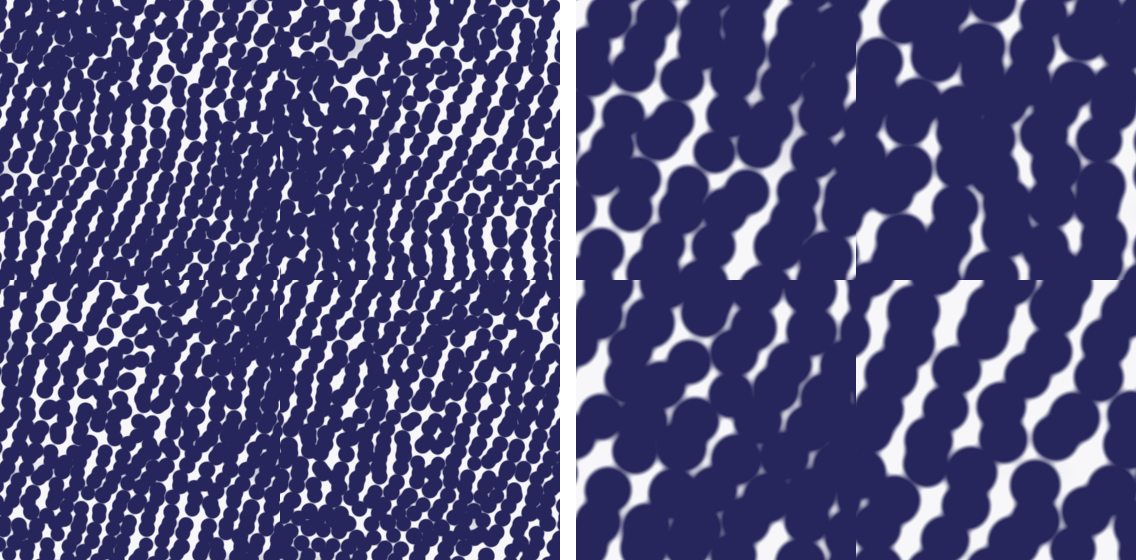
Left: the whole. Right: its middle third, enlarged.
Give the GLSL for this pattern, as a WebGL 2 fragment shader.

```glsl
#version 300 es
precision highp float;

#define PITCH 0.0320      // distance between chains
#define STEP 0.0206       // distance between dots in a chain
#define RADIUS 0.0141
#define SLANT 1.20        // chain direction in radians
#define WARP 0.052        // sideways sway of the chains
#define JITTER_MIN 0.24
#define JITTER_MAX 0.60
#define MERGE 0.0035      // reach over which close dots flow together
#define SOFTNESS 0.0018   // half width of the dot edge

uniform vec2 u_resolution;
out vec4 fragColor;

const vec3 INK = vec3(0.15, 0.15, 0.36);
const vec3 PAPER = vec3(0.97, 0.97, 0.98);
const vec3 SMUDGE = vec3(0.70, 0.70, 0.78);

vec2 hash2(vec2 p) {
    vec3 h = fract(p.xyx * vec3(0.1031, 0.1030, 0.0973));
    h += dot(h, h.yzx + 33.33);
    return fract((h.xx + h.yz) * h.zy);
}

float valueNoise(vec2 p) {
    vec2 cell = floor(p);
    vec2 f = fract(p);
    f = f * f * (3.0 - 2.0 * f);
    float low = mix(hash2(cell).x, hash2(cell + vec2(1, 0)).x, f.x);
    float high = mix(hash2(cell + vec2(0, 1)).x, hash2(cell + vec2(1, 1)).x, f.x);
    return mix(low, high, f.y);
}

float smoothMin(float a, float b) {
    float h = max(MERGE - abs(a - b), 0.0) / MERGE;
    return min(a, b) - 0.25 * h * h * MERGE;
}

// Slow sideways shift that bends the chains.
vec2 sway(vec2 p) {
    return vec2(WARP * (valueNoise(p * vec2(3.5, 8.5)) - 0.5), 0.0);
}

// Signed distance to the merged dots of the slanted, jittered chains.
float chainDistance(vec2 p, float growth) {
    vec2 along = vec2(cos(SLANT), sin(SLANT));
    vec2 across = vec2(along.y, -along.x);
    vec2 flatPos = p - sway(p);
    float column = floor(dot(flatPos, across) / PITCH);
    float row = dot(flatPos, along) / STEP;
    float jitter = mix(JITTER_MIN, JITTER_MAX, valueNoise(p * 4.0 + 31.0)) * PITCH;

    float nearest = 1.0;
    for (int i = -2; i <= 2; i++) {
        float chain = column + float(i);
        float stagger = 0.5 * mod(chain, 2.0);
        for (int j = -2; j <= 2; j++) {
            float bead = floor(row - stagger) + float(j);
            vec2 id = vec2(chain, bead);
            vec2 center = across * (chain + 0.5) * PITCH
                        + along * (bead + 0.5 + stagger) * STEP;
            center += sway(center) + (hash2(id + 17.0) - 0.5) * jitter;
            float radius = RADIUS * (growth + 0.14 * (hash2(id + 59.0).x - 0.5));
            nearest = smoothMin(nearest, length(p - center) - radius);
        }
    }
    return nearest;
}

void main() {
    vec2 uv = gl_FragCoord.xy / u_resolution.y;

    // Each quadrant holds its own field; dots crowd together at the seams.
    vec2 quadrant = step(0.5, uv);
    vec2 p = uv + quadrant * vec2(7.3, 4.1) + 2.0;
    vec2 seam = abs(uv - 0.5);
    float growth = 1.0 + 0.10 * smoothstep(0.03, 0.0, min(seam.x, seam.y));
    growth += 0.14 * (valueNoise(uv * 5.0 + 11.0) - 0.5);

    // Faint smudges on the paper.
    float stain = smoothstep(0.86, 0.97, valueNoise(uv * 13.0 + 5.0));
    vec3 ground = mix(PAPER, SMUDGE, 0.6 * stain);

    float edge = max(SOFTNESS, 0.7 / u_resolution.y);
    float gap = smoothstep(-edge, edge, chainDistance(p, growth));
    fragColor = vec4(mix(INK, ground, gap), 1.0);
}
```
